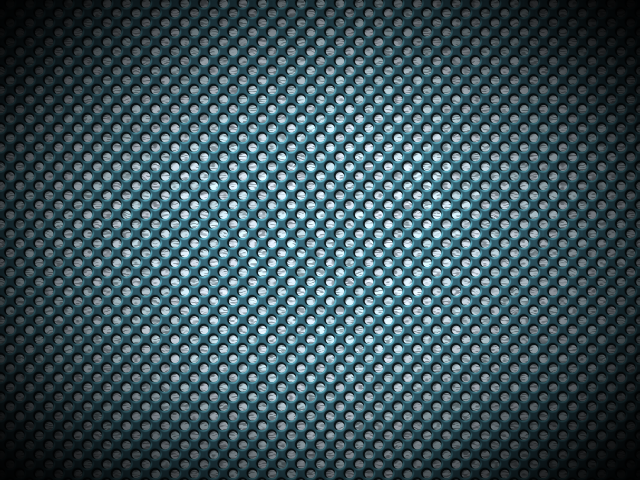
A WebGL 2 fragment shader for this pattern:

```glsl
#version 300 es
precision highp float;
// Teal perforated metal sheet: staggered round holes over pale fibres, darkened towards the edges.

uniform vec2 u_resolution;
out vec4 fragColor;

const vec2 REPEATS = vec2(33.0, 25.0);   // cells across and down, two holes per cell
const vec2 PHASE = vec2(0.0, 0.35);
const float HOLE_RADIUS = 0.285;
const float DISC_RADIUS = 0.22;
const vec2 DISC_SHIFT = vec2(0.025, -0.035);
const vec2 LIT_SIDE = vec2(0.6, -0.8);

const vec3 METAL = vec3(0.2, 0.37, 0.43);
const vec3 RIM = vec3(0.4, 0.74, 0.82);
const vec3 SHADOW = vec3(0.05, 0.09, 0.1);
const vec3 FIBRE_DARK = vec3(0.52, 0.58, 0.61);
const vec3 FIBRE_LIGHT = vec3(0.81, 0.89, 0.93);

float hash(vec2 p) {
  return fract(sin(dot(p, vec2(127.1, 311.7))) * 43758.5453);
}

// Value noise that wraps after a whole number of lattice cells
float noise(vec2 p, vec2 period) {
  vec2 i = floor(p);
  vec2 f = fract(p);
  f = f * f * (3.0 - 2.0 * f);
  vec2 a = mod(i, period);
  vec2 b = mod(i + 1.0, period);
  return mix(mix(hash(a), hash(vec2(b.x, a.y)), f.x),
             mix(hash(vec2(a.x, b.y)), hash(b), f.x), f.y);
}

float disc(vec2 p, float radius, float soft) {
  return 1.0 - smoothstep(radius - soft, radius + soft, length(p));
}

// Fine wavy threads, mostly horizontal
float fibres(vec2 uv) {
  vec2 wave = REPEATS * 3.0;
  vec2 fine = REPEATS * vec2(5.0, 16.0);
  float bend = 2.5 * noise(uv * wave, wave);
  return noise(uv * fine + vec2(0.0, bend), fine);
}

// Fine vertical brushing
float brushed(vec2 uv) {
  vec2 grain = REPEATS * vec2(9.0, 1.0);
  return mix(0.94, 1.06, noise(uv * grain, grain));
}

// Lays one hole with its lit rim, inner shadow and pale floor over a base colour
vec3 punch(vec3 base, vec2 p, vec3 ground, float px) {
  float d = length(p);
  float facing = dot(p / max(d, 0.001), LIT_SIDE);
  float rim = (1.0 - smoothstep(HOLE_RADIUS - 0.01, 0.4, d)) * smoothstep(-0.1, 0.7, facing);
  float dim = (1.0 - smoothstep(HOLE_RADIUS, 0.36, d)) * smoothstep(0.0, 0.9, -facing);
  vec3 col = mix(base, SHADOW, 0.3 * dim);
  col = mix(col, RIM, rim);
  vec3 wall = mix(SHADOW, mix(METAL, RIM, 0.6), smoothstep(0.1, 0.9, facing));
  col = mix(col, wall, disc(p, HOLE_RADIUS, 0.01 + 0.4 * px));
  vec2 q = p - DISC_SHIFT;
  float shade = smoothstep(-0.25, -0.05, dot(q, LIT_SIDE));
  return mix(col, ground * mix(0.6, 1.0, shade), disc(q, DISC_RADIUS, 0.01 + 0.4 * px));
}

// Bright plateau in the middle, black corners
float vignette(vec2 uv) {
  float d = length((uv - 0.5) * vec2(1.9, 1.75));
  return 1.0 - smoothstep(0.3, 1.32, d);
}

void main() {
  vec2 uv = gl_FragCoord.xy / u_resolution;
  vec2 grid = uv * REPEATS - PHASE;
  float px = REPEATS.x / u_resolution.x;

  vec3 col = METAL * brushed(uv);
  vec3 ground = mix(FIBRE_DARK, FIBRE_LIGHT, smoothstep(0.1, 0.65, fibres(uv)));

  // Two square lattices half a cell apart make the stagger
  for (int i = 0; i < 2; i++) {
    vec2 cell = grid + 0.5 * float(i + 1);
    vec2 id = mod(floor(cell), REPEATS) + 50.0 * float(i);
    float tone = mix(0.93, 1.05, hash(id));
    vec3 tint = mix(vec3(1.03, 0.98, 0.99), vec3(0.97, 1.0, 1.0), hash(id + 7.3));
    col = punch(col, fract(cell) - 0.5, ground * tone * tint, px);
  }

  col *= mix(0.02, 1.08, vignette(uv));
  fragColor = vec4(clamp(col, 0.0, 1.0), 1.0);
}
```
